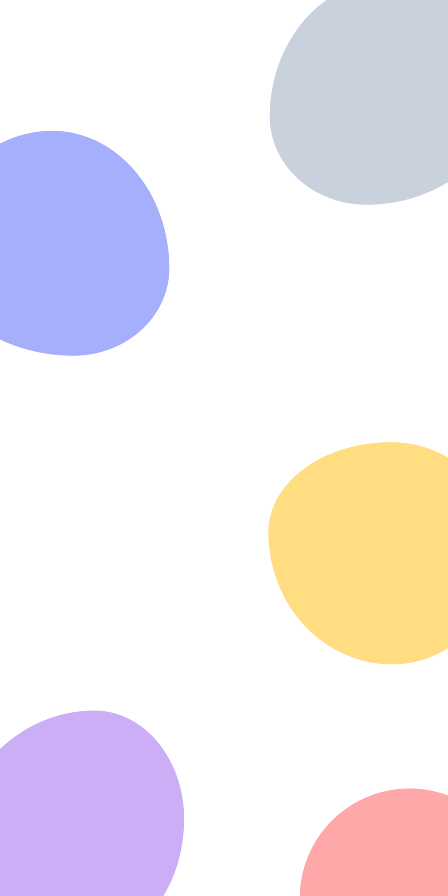
Reproduce this background procedurally as a Shadertoy shader.

```glsl
// Draws five soft pastel pebbles around the rim of a white 1:2 page.

#define PAPER  vec3(1.0)
#define SLATE  vec3(0.79, 0.82, 0.863)
#define BLUE   vec3(0.651, 0.686, 0.988)
#define YELLOW vec3(1.0, 0.867, 0.502)
#define PURPLE vec3(0.8, 0.682, 0.969)
#define CORAL  vec3(1.0, 0.659, 0.667)
#define EDGE_PIXELS 1.0

// Signed distance to one elliptical corner; side points towards that corner.
float cornerDistance(vec2 p, vec2 center, vec2 tip, vec2 side) {
    vec2 radii = abs(tip - center);
    vec2 q = max((p - center) * side / radii, 0.0);
    float k = length(q);
    return (k - 1.0) * max(k, 1e-3) / max(length(q / radii), 1e-3);
}

// Pebble made of four quarter ellipses.
// bounds: left, bottom, right, top.
// touch: y on the left, x on the bottom, y on the right, x on the top.
float pebbleDistance(vec2 p, vec4 bounds, vec4 touch) {
    float lower = max(
        cornerDistance(p, touch.yx, bounds.xy, vec2(-1.0, -1.0)),
        cornerDistance(p, touch.yz, bounds.zy, vec2(1.0, -1.0)));
    float upper = max(
        cornerDistance(p, touch.wx, bounds.xw, vec2(-1.0, 1.0)),
        cornerDistance(p, touch.wz, bounds.zw, vec2(1.0, 1.0)));
    return max(lower, upper);
}

// Lays a pebble over the page with a smooth edge.
void paint(inout vec3 page, vec2 p, vec3 color, vec4 bounds, vec4 touch) {
    float halfEdge = 0.5 * EDGE_PIXELS / iResolution.x;
    float d = pebbleDistance(p, bounds, touch);
    page = mix(page, color, 1.0 - smoothstep(-halfEdge, halfEdge, d));
}

void mainImage(out vec4 fragColor, in vec2 fragCoord) {
    // The page is one unit wide and two units tall.
    vec2 p = fragCoord / iResolution.xy * vec2(1.0, 2.0);
    vec3 page = PAPER;

    // Upper pebbles
    paint(page, p, SLATE, vec4(0.602, 1.543, 1.122, 2.047),
                          vec4(1.740, 0.818, 1.797, 0.872));
    paint(page, p, BLUE, vec4(-0.143, 1.206, 0.378, 1.708),
                         vec4(1.441, 0.164, 1.401, 0.117));

    // Lower pebbles
    paint(page, p, YELLOW, vec4(0.599, 0.517, 1.120, 1.013),
                           vec4(0.812, 0.875, 0.776, 0.872));
    paint(page, p, PURPLE, vec4(-0.109, -0.107, 0.411, 0.414),
                           vec4(0.068, 0.193, 0.172, 0.211));
    paint(page, p, CORAL, vec4(0.669, -0.250, 1.159, 0.240),
                          vec4(-0.005, 0.914, -0.005, 0.914));

    fragColor = vec4(page, 1.0);
}
```
